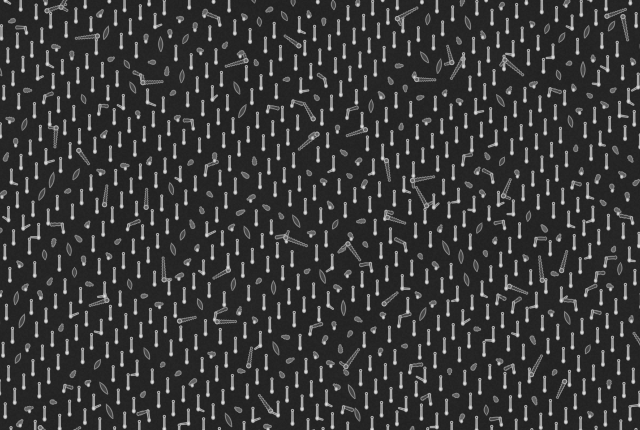
A WebGL 2 fragment shader for this pattern:

```glsl
#version 300 es
precision highp float;
// Micrograph of upright nanowires on a dark wafer, standing on a skewed lattice.
// Each lattice site hashes to a kind: straight wire, wire with a side arm, stub,
// leaf, kinked wire or fallen rod; all are limb distances with a bright rim.

uniform vec2 u_resolution;
out vec4 fragColor;

// Lengths are fractions of the canvas height.
const vec2 STEP_A = vec2(0.0353, -0.0203);
const vec2 STEP_B = vec2(0.0219, 0.0335);
const vec2 ORIGIN = vec2(0.754, 0.587);
const float JITTER = 0.0018;
const float WIRE_HALF = 0.0150;     // half the height of a wire
const float WIRE_RADIUS = 0.0027;
const float FOOT_RADIUS = 0.0044;
const float RIM_WIDTH = 0.0021;
const float GRAIN = 0.022;

// Cumulative shares of the kinds; the remainder are fallen rods.
const float STRAIGHT = 0.57;
const float ARMED = 0.64;
const float STUB = 0.83;
const float LEAF = 0.90;
const float KINKED = 0.95;

const float WAFER = 0.145;
const float SHADE = 0.27;
const float GREY = 0.39;
const float EDGE = 0.56;
const float LIGHT = 0.71;
const float BRIGHT = 0.88;

// Four random values in 0..1 from integer mixing.
vec4 hash4(ivec2 cell, int salt) {
    uvec4 v = uvec4(cell.x, cell.y, salt, cell.x + 7 * cell.y);
    v = v * 1664525u + 1013904223u;
    v += v.yzxy * v.wxyz;
    v ^= v >> 16u;
    v += v.yzxy * v.wxyz;
    return vec4(v >> 8u) / 16777216.0;
}

float valueNoise(vec2 p) {
    ivec2 c = ivec2(floor(p));
    vec2 f = fract(p);
    f *= f * (3.0 - 2.0 * f);
    float low = mix(hash4(c, 9).x, hash4(c + ivec2(1, 0), 9).x, f.x);
    float high = mix(hash4(c + ivec2(0, 1), 9).x, hash4(c + ivec2(1, 1), 9).x, f.x);
    return mix(low, high, f.y);
}

// Segment with end radii r0 and r1, a mid bulge and a serrated outline.
float limb(vec2 p, vec2 a, vec2 b, float r0, float r1, float bulge, float teeth) {
    vec2 ab = b - a;
    float t = clamp(dot(p - a, ab) / dot(ab, ab), 0.0, 1.0);
    float radius = mix(r0, r1, t) + bulge * 4.0 * t * (1.0 - t);
    return length(p - a - ab * t) - radius - teeth * cos(t * 50.0);
}

// Lays a part over the tone: flat core, lighter rim, smooth outline.
void paint(inout float tone, float d, float core, float rim) {
    float px = 0.75 / u_resolution.y;
    float inside = smoothstep(px, -px, d);
    float edge = smoothstep(-RIM_WIDTH - px, -0.3 * RIM_WIDTH, d);
    tone = mix(tone, mix(core, rim, edge), inside);
}

void foot(inout float tone, vec2 p, vec2 at, float size) {
    paint(tone, length((p - at) * vec2(1.0, 0.85)) - FOOT_RADIUS * size, BRIGHT, LIGHT);
}

void wire(inout float tone, vec2 p, float halfLength) {
    vec2 top = vec2(0.0, halfLength);
    paint(tone, limb(p, -top, top, WIRE_RADIUS * 1.1, WIRE_RADIUS, 0.0, 0.0), EDGE, LIGHT);
    paint(tone, length(p - top) - 0.0035, SHADE, LIGHT);
    foot(tone, p, -top, 1.0);
}

void drawSite(inout float tone, vec2 p, ivec2 cell) {
    vec4 r = hash4(cell, 1);
    vec4 s = hash4(cell, 2);
    p -= (s.xy - 0.5) * JITTER;
    float side = r.y < 0.6 ? 1.0 : -1.0;
    float halfLength = WIRE_HALF * mix(0.93, 1.05, r.z);
    vec2 base = vec2(0.0, -WIRE_HALF);
    float turn = 6.2832 * s.z;
    vec2 dir = vec2(cos(turn), sin(turn));

    if (r.x < STRAIGHT) {
        wire(tone, p, halfLength);
    } else if (r.x < ARMED) {
        vec2 tip = base + vec2(side * mix(0.010, 0.019, r.w), mix(-0.008, 0.010, s.w));
        paint(tone, limb(p, base, tip, 0.0030, 0.0024, 0.0, 0.0), GREY, LIGHT);
        wire(tone, p, halfLength);
    } else if (r.x < STUB) {
        vec2 mid = base + vec2(0.0, 0.007);
        vec2 reach = dir * mix(0.003, 0.007, r.z);
        paint(tone, limb(p, mid - reach, mid + reach, 0.0055, 0.0030, 0.0012, 0.0004), GREY, EDGE);
        if (s.w < 0.55) foot(tone, p, base, 0.85);
    } else if (r.x < LEAF) {
        vec2 axis = normalize(vec2((r.y - 0.5) * 1.5, 1.0)) * mix(0.010, 0.018, r.z);
        paint(tone, limb(p, -axis, axis, 0.0020, 0.0006, 0.0046, 0.0), SHADE, EDGE);
    } else if (r.x < KINKED) {
        vec2 elbow = base + vec2(side * 0.003, mix(0.010, 0.022, r.z));
        vec2 tip = elbow + vec2(side * mix(0.012, 0.024, r.w), mix(-0.010, 0.010, s.w));
        paint(tone, limb(p, elbow, tip, 0.0036, 0.0046, 0.0, 0.0004), SHADE, EDGE);
        paint(tone, limb(p, base, elbow, 0.0028, 0.0034, 0.0, 0.0), GREY, LIGHT);
        foot(tone, p, base, 0.9);
    } else {
        vec2 tail = -dir * 0.012;
        vec2 head = dir * mix(0.025, 0.043, r.z);
        if (r.w < 0.4) {
            vec2 bend = head + side * vec2(-dir.y, dir.x) * 0.015;
            paint(tone, limb(p, head, bend, 0.0042, 0.0034, 0.0, 0.0004), SHADE, EDGE);
        }
        paint(tone, limb(p, tail, head, 0.0030, 0.0052, 0.0, 0.0005), SHADE, EDGE);
        paint(tone, length(p - head) - 0.0058, GREY, LIGHT);
    }
}

void main() {
    vec2 p = gl_FragCoord.xy / u_resolution.y;

    // Wafer with faint blotches
    float tone = WAFER + 0.012 * (valueNoise(p * 7.0) - 0.5);

    // Sites near this point, in a fixed order so overlaps agree
    mat2 lattice = mat2(STEP_A, STEP_B);
    ivec2 nearest = ivec2(floor(inverse(lattice) * (p - ORIGIN) + 0.5));
    for (int i = -2; i <= 2; i++) {
        for (int j = -2; j <= 2; j++) {
            ivec2 cell = nearest + ivec2(i, j);
            drawSite(tone, p - ORIGIN - lattice * vec2(cell), cell);
        }
    }

    // Fine detector grain
    tone += GRAIN * (valueNoise(p * 330.0) - 0.5);
    fragColor = vec4(vec3(tone), 1.0);
}
```
